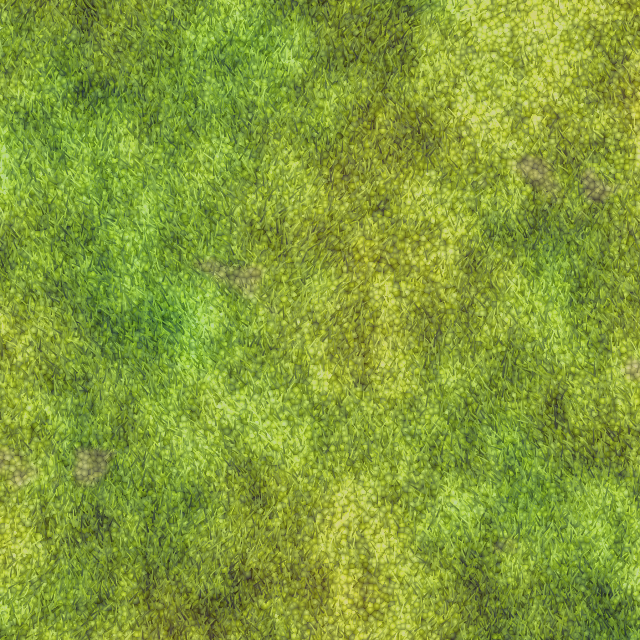
This texture is drawn by a WebGL 2 fragment shader. Its source:

```glsl
#version 300 es
precision highp float;
// Sunlit meadow turf: mossy leaflets in soft patches, overgrown by fine leaning grass blades.

uniform vec2 u_resolution;
out vec4 fragColor;

// Tone ramp, from shade to bleached tips
const vec3 SHADE  = vec3(0.34, 0.39, 0.17);
const vec3 OLIVE  = vec3(0.43, 0.51, 0.18);
const vec3 LEAF   = vec3(0.52, 0.61, 0.20);
const vec3 FRESH  = vec3(0.62, 0.72, 0.24);
const vec3 BRIGHT = vec3(0.76, 0.85, 0.33);
const vec3 PALE   = vec3(0.78, 0.83, 0.53);
const vec3 SOIL   = vec3(0.60, 0.55, 0.42);
const vec3 LUSH_SHIFT = vec3(-0.22, 0.03, 0.02);

const float MEAN_TONE      = 0.53;
const float PATCH_SCALE    = 5.0;   // broad light and dark areas per canvas
const float PATCH_CONTRAST = 1.0;
const float TUFT_SCALE     = 26.0;
const float TUFT_CONTRAST  = 0.5;
const float MOSS_SCALE     = 125.0; // leaflets per canvas
const float MOSS_CONTRAST  = 0.95;
const int   BLADE_LAYERS   = 14;
const float BLADE_CELLS    = 40.0;  // blade roots per canvas side, each layer
const float BLADE_WIDTH    = 0.0015;
const float BLADE_CONTRAST = 0.95;
const float BLADE_BEND     = 0.22;

vec3 hash3(vec2 p) {
    vec3 q = fract(p.xyx * vec3(0.1031, 0.1030, 0.0973));
    q += dot(q, q.yxz + 33.33);
    return fract((q.xxy + q.yzz) * q.zyx);
}

float valueNoise(vec2 p) {
    vec2 cell = floor(p), f = fract(p);
    f = f * f * (3.0 - 2.0 * f);
    float low  = mix(hash3(cell).x, hash3(cell + vec2(1, 0)).x, f.x);
    float high = mix(hash3(cell + vec2(0, 1)).x, hash3(cell + vec2(1, 1)).x, f.x);
    return mix(low, high, f.y);
}

float fbm(vec2 p) {
    float sum = 0.0, amplitude = 0.5;
    for (int i = 0; i < 4; i++) {
        sum += amplitude * valueNoise(p);
        p = mat2(1.6, 1.2, -1.2, 1.6) * p + 17.3;
        amplitude *= 0.5;
    }
    return sum / 0.9375;
}

// Cellular leaflets: x = distance to the nearest centre, y and z = its random values
vec3 leaflets(vec2 p) {
    vec2 cell = floor(p);
    vec3 nearest = vec3(9.0, 0.0, 0.0);
    for (int j = -1; j <= 1; j++)
    for (int i = -1; i <= 1; i++) {
        vec2 id = cell + vec2(i, j);
        vec3 h = hash3(id + 71.0);
        float d = length(id + h.xy - p);
        if (d < nearest.x) nearest = vec3(d, h.z, fract(h.z * 57.0));
    }
    return nearest;
}

// Lays one layer of blades over surface (x = tone offset, y = tint)
void growBlades(vec2 uv, float layer, float lean, float cover, float px, inout vec2 surface) {
    vec2 p = uv * BLADE_CELLS + layer * vec2(7.37, 3.71);
    vec2 cell = floor(p);
    for (int j = -1; j <= 0; j++)
    for (int i = -1; i <= 1; i++) {
        vec2 id = cell + vec2(i, j);
        vec3 place = hash3(id + layer * 53.0 + 11.0);
        vec3 look  = hash3(id + layer * 31.0 + 200.0);
        float angle = lean + (place.z - 0.5) * 1.5;
        vec2 dir = vec2(sin(angle), cos(angle));
        vec2 d = p - id - place.xy;
        float size = mix(0.5, 1.0, look.x);
        float s = dot(d, dir) / size;
        float bend = (look.z - 0.5) * 2.0 * BLADE_BEND * size;
        float across = abs(dot(d, vec2(dir.y, -dir.x)) - bend * s * s) / BLADE_CELLS;
        float width = BLADE_WIDTH * (1.0 - 0.7 * s);
        float mask = clamp((width - across) / px + 0.5, 0.0, 1.0);
        mask *= smoothstep(0.0, 0.12, s) * (1.0 - smoothstep(0.88, 1.0, s));
        mask *= step(fract(look.z * 37.0), cover);
        float tone = (look.y - 0.5) * BLADE_CONTRAST + (s - 0.5) * 0.3;
        surface = mix(surface, vec2(tone, look.x), mask);
    }
}

vec3 toneRamp(float tone) {
    float x = clamp(tone, -0.4, 1.4) * 4.0;
    vec3 c = mix(SHADE, OLIVE, min(x, 1.0));
    c = mix(c, LEAF,   clamp(x - 1.0, 0.0, 1.0));
    c = mix(c, FRESH,  clamp(x - 2.0, 0.0, 1.0));
    c = mix(c, BRIGHT, clamp(x - 3.0, 0.0, 1.0));
    return mix(c, PALE, clamp(x - 4.0, 0.0, 1.0));
}

void main() {
    vec2 uv = gl_FragCoord.xy / u_resolution.y;
    float px = 1.0 / u_resolution.y;

    // Broad patches and tufts
    float patches = fbm(uv * PATCH_SCALE + 3.1) - 0.5;
    float tufts = valueNoise(uv * vec2(1.15, 0.85) * TUFT_SCALE) - 0.5;
    float lush = fbm(uv * 3.5 + 41.0) - 0.5;
    float bare = smoothstep(0.74, 0.84, fbm(uv * 7.0 + 83.0));

    // Mossy ground
    vec3 leaflet = leaflets(uv * MOSS_SCALE);
    float moss = (0.45 - leaflet.x) * MOSS_CONTRAST + (leaflet.y - 0.5) * 0.55;
    vec2 surface = vec2(moss, leaflet.z);

    // Grass, denser in the darker and lusher patches
    float lean = (valueNoise(uv * 6.0 + 29.0) - 0.5) * 1.0;
    float cover = clamp(0.75 - 1.6 * patches + lush - bare, 0.1, 1.0);
    for (int i = 0; i < BLADE_LAYERS; i++)
        growBlades(uv, float(i), lean, cover, px, surface);

    // Colour
    float tone = MEAN_TONE + patches * PATCH_CONTRAST + tufts * TUFT_CONTRAST + surface.x;
    vec3 color = toneRamp(tone) + lush * LUSH_SHIFT;
    color.b += (surface.y - 0.5) * 0.16;
    color = mix(color, SOIL * (0.75 + 0.5 * tone), 0.6 * bare);
    fragColor = vec4(clamp(color, 0.0, 1.0), 1.0);
}
```
